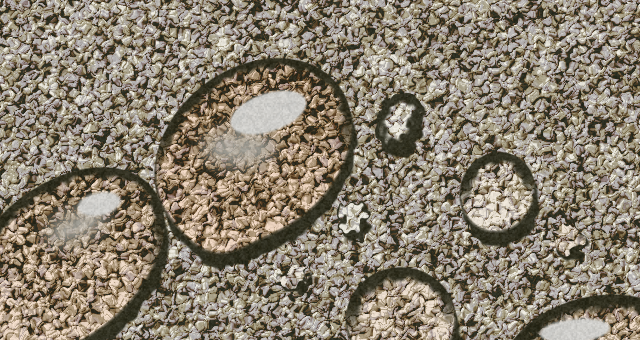
Give the GLSL for this texture, as a Shadertoy shader.

```glsl
// Clear water drops resting on coarse, sunlit sand.
// Cellular grains are lit as small spheres; each drop is a tilted ellipse with
// a cast shadow, a dark upper rim, bright refracted grains and soft reflections.

const int DROP_COUNT = 9;
const vec3 SHADOW = vec3(0.16, 0.16, 0.10);

// Centre and radii, in canvas heights.
const vec4 DROP_SHAPE[DROP_COUNT] = vec4[](
    vec4(0.745, 0.556, 0.316, 0.243), vec4(0.184, 0.228, 0.343, 0.225),
    vec4(1.172, 0.645, 0.087, 0.062), vec4(1.463, 0.434, 0.120, 0.110),
    vec4(1.037, 0.363, 0.052, 0.042), vec4(0.863, 0.189, 0.043, 0.028),
    vec4(1.667, 0.299, 0.048, 0.042), vec4(1.179, 0.059, 0.162, 0.155),
    vec4(1.752, -0.078, 0.290, 0.205));

// Tilt, pointed tip, sparkle, rim width.
const vec4 DROP_LOOK[DROP_COUNT] = vec4[](
    vec4(0.66, 0.12, 0.05, 0.034), vec4(0.70, 0.0, 0.22, 0.036),
    vec4(1.10, 0.0, 1.00, 0.036), vec4(1.20, 0.0, 0.75, 0.038),
    vec4(1.00, 0.0, 1.00, 0.014), vec4(0.20, 0.0, 0.85, 0.008),
    vec4(1.00, 0.0, 0.60, 0.008), vec4(0.00, 0.0, 0.50, 0.044),
    vec4(0.26, 0.0, 0.30, 0.050));

vec2 hash2(vec2 p) {
    vec3 q = fract(vec3(p.xyx) * vec3(0.1031, 0.1030, 0.0973));
    q += dot(q, q.yzx + 33.33);
    return fract((q.xx + q.yz) * q.zy);
}

float noise(vec2 p) {
    vec2 i = floor(p), f = fract(p);
    f = f * f * (3.0 - 2.0 * f);
    float low = mix(hash2(i).x, hash2(i + vec2(1, 0)).x, f.x);
    float high = mix(hash2(i + vec2(0, 1)).x, hash2(i + vec2(1, 1)).x, f.x);
    return mix(low, high, f.y);
}

vec2 rotate(vec2 p, float a) {
    return vec2(cos(a) * p.x + sin(a) * p.y, cos(a) * p.y - sin(a) * p.x);
}

// Lit cellular grains: x is brightness, y is a random value per grain.
vec2 grains(vec2 p) {
    vec2 cell = floor(p), nearest = vec2(9.0);
    float id = 0.0;
    for (int y = -1; y <= 1; y++)
    for (int x = -1; x <= 1; x++) {
        vec2 c = cell + vec2(x, y), h = hash2(c + 50.0);
        vec2 offset = p - c - h;
        if (dot(offset, offset) < dot(nearest, nearest)) {
            nearest = offset;
            id = fract(h.x * 7.0 + h.y * 13.0);
        }
    }
    float d = length(nearest);
    vec3 normal = vec3(nearest, sqrt(max(1.0 - d * d, 0.05)));
    float lit = max(dot(normal, normalize(vec3(-0.45, 0.65, 0.6))), 0.0);
    return vec2(lit * (1.0 - smoothstep(0.35, 0.85, d)), id);
}

// Layered sand: x is tone, y is warmth.
vec2 sand(vec2 p) {
    p += 0.018 * (vec2(noise(p * 60.0), noise(p * 60.0 + 19.0)) - 0.5);
    vec2 coarse = grains(p * 44.0), fine = grains(p * 92.0 + 7.0);
    float tone = 0.58 * coarse.x + 0.42 * fine.x + 0.16 * (coarse.y - 0.5);
    tone += 0.24 * (noise(p * 20.0) - 0.5) + 0.30 * (noise(p * 130.0) - 0.5);
    float warmth = 0.4 * coarse.y + 0.3 * fine.y + 0.3 * noise(p * 70.0 + 5.0);
    return vec2((tone - 0.4) * 1.2 + 0.40, warmth);
}

vec3 sandColor(vec2 s) {
    float warm = smoothstep(0.35, 0.7, s.y);
    vec3 mid = mix(vec3(0.55, 0.48, 0.47), vec3(0.49, 0.43, 0.29), warm);
    vec3 light = mix(vec3(0.71, 0.70, 0.70), vec3(0.66, 0.63, 0.53), warm);
    vec3 c = mix(vec3(0.17, 0.18, 0.13), vec3(0.35, 0.26, 0.15), smoothstep(0.08, 0.24, s.x));
    c = mix(c, mid, smoothstep(0.20, 0.36, s.x));
    c = mix(c, light, smoothstep(0.34, 0.54, s.x));
    return mix(c, vec3(0.91, 0.90, 0.86), smoothstep(0.66, 0.95, s.x));
}

// Approximate signed distance to a tilted ellipse.
float ellipse(vec2 p, vec2 radii, float tilt) {
    vec2 q = rotate(p, tilt) / radii;
    float k = length(q);
    return k * (k - 1.0) / max(length(q / radii), 0.001);
}

// Pointed drops bulge toward the tip; small drops have ragged outlines.
float dropDistance(vec2 p, vec4 shape, vec4 look) {
    vec2 q = p - shape.xy;
    float toTip = max(dot(q / max(length(q), 0.001), vec2(-0.34, -0.94)), 0.0);
    float ragged = 0.030 * (noise(p * 60.0) - 0.5) * (1.0 - smoothstep(0.04, 0.10, shape.w));
    return ellipse(q / (1.0 + look.y * pow(toTip, 20.0)), shape.zw, look.x) + ragged;
}

// Refracted grains, brighter low down, under a dark rim facing the light.
vec3 dropColor(vec2 p, vec4 shape, vec4 look, float d) {
    vec2 q = p - shape.xy;
    float up = dot(q / max(length(q), 0.001), vec2(-0.1, 0.99));
    float depth = clamp(-d / shape.w, 0.0, 1.0);
    vec2 s = sand(shape.xy + q * (0.90 + 0.10 * depth) + 3.0);
    s.x = (s.x - 0.40) * 1.25 + 0.32 + 0.36 * look.z;
    s.x += 0.20 * (1.0 - smoothstep(-0.8, 0.3, up)) * (1.0 - depth);
    s.y += 0.20 * (1.0 - look.z);
    vec3 c = sandColor(s) * mix(vec3(1.02, 0.92, 0.87), vec3(1.0), look.z);
    float ragged = d + 0.022 * (noise(p * 50.0) - 0.5);
    float facing = max(smoothstep(-0.35, 0.45, up), smoothstep(0.9, 1.0, look.z));
    float rim = smoothstep(-look.w, -0.5 * look.w, ragged) * facing;
    float outline = smoothstep(-0.010, -0.002, d) * 0.7 * smoothstep(0.006, 0.030, look.w);
    return mix(c, SHADOW, max(0.93 * rim, outline));
}

float reflection(vec2 p, vec2 radii, float tilt, float softness) {
    return 1.0 - smoothstep(-softness, 0.5 * softness, ellipse(p, radii, tilt));
}

void mainImage(out vec4 fragColor, in vec2 fragCoord) {
    vec2 p = fragCoord / iResolution.y;
    float edge = 1.0 / iResolution.y;
    vec3 color = sandColor(sand(p));

    // Shadows fall to the lower right.
    for (int i = 0; i < DROP_COUNT; i++) {
        vec4 shape = DROP_SHAPE[i];
        shape.xy += vec2(0.012, -0.040) * clamp(shape.w / 0.08, 0.4, 1.0);
        float d = dropDistance(p, shape, DROP_LOOK[i]) + 0.014 * (noise(p * 45.0) - 0.5);
        color = mix(color, SHADOW, 0.92 * (1.0 - smoothstep(-0.005, 0.005, d)));
    }

    for (int i = 0; i < DROP_COUNT; i++) {
        vec4 shape = DROP_SHAPE[i], look = DROP_LOOK[i];
        float d = dropDistance(p, shape, look);
        color = mix(color, dropColor(p, shape, look, d), 1.0 - smoothstep(-edge, edge, d));
    }

    // Hazy glows, then crisp sky reflections.
    float haze = reflection(p - vec2(0.703, 0.564), vec2(0.115, 0.070), 0.0, 0.07);
    haze = max(haze, reflection(p - vec2(0.225, 0.335), vec2(0.105, 0.060), 0.4, 0.07));
    color = mix(color, vec3(0.73, 0.72, 0.69), 0.80 * haze);
    float shine = reflection(p - vec2(0.789, 0.669), vec2(0.118, 0.058), 0.32, 0.008);
    shine = max(shine, reflection(p - vec2(0.292, 0.400), vec2(0.066, 0.036), 0.2, 0.010));
    shine = max(shine, reflection(p - vec2(1.691, 0.027), vec2(0.105, 0.038), 0.1, 0.010));
    color = mix(color, vec3(0.82, 0.82, 0.81), 0.95 * shine);
    fragColor = vec4(color + 0.09 * (noise(p * 230.0) - 0.5), 1.0);
}
```
